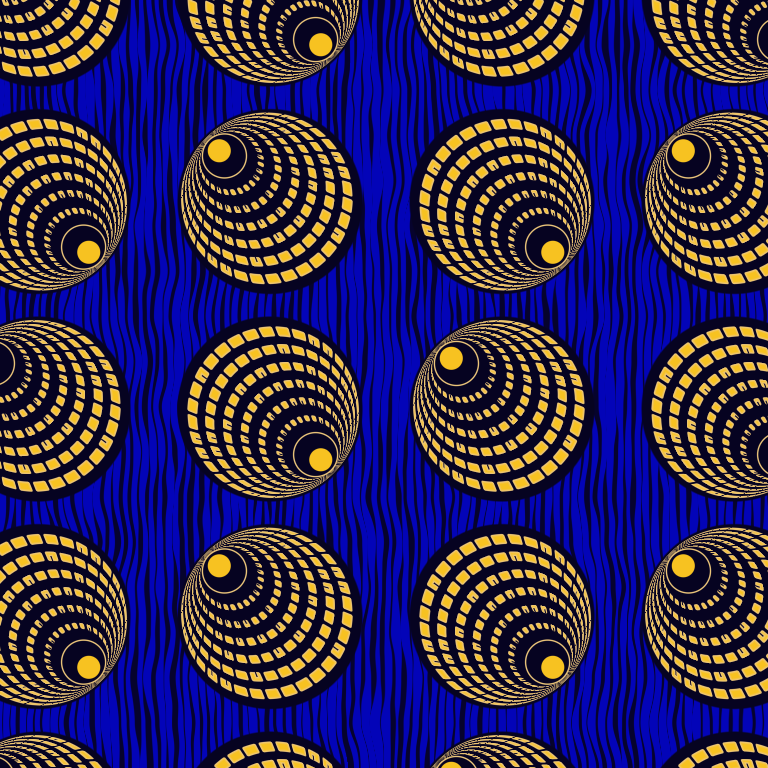
This pattern is drawn by a WebGL 2 fragment shader. Its source:

```glsl
#version 300 es
precision highp float;
uniform vec2 u_resolution;
out vec4 fragColor;

const vec3 BLUE = vec3(0.01, 0.015, 0.72);
const vec3 NAVY = vec3(0.025, 0.012, 0.13);
const vec3 GOLD = vec3(0.97, 0.76, 0.13);
const vec3 CREAM = vec3(0.93, 0.78, 0.48);
const float TAU = 6.2831853;

float hash(vec2 p) {
    return fract(sin(dot(p, vec2(127.1, 311.7))) * 43758.545);
}

float noise(vec2 p) {
    vec2 i = floor(p), f = fract(p);
    f = f * f * (3.0 - 2.0 * f);
    return mix(mix(hash(i), hash(i + vec2(1, 0)), f.x),
               mix(hash(i + vec2(0, 1)), hash(i + vec2(1, 1)), f.x), f.y);
}

float cover(float dist, float pixel) {
    return smoothstep(0.7 * pixel, -0.7 * pixel, dist);
}

// Wavy vertical strokes that swell and taper
vec3 strokeGround(vec2 uv, float pixel) {
    float x = uv.x * 88.0 + 1.3 * noise(uv * vec2(13.0, 17.0));
    float column = floor(x);
    float wobble = 0.35 * (noise(vec2(column * 3.1, uv.y * 34.0)) - 0.5);
    float halfWidth = 0.42 * noise(vec2(column * 7.3, uv.y * 17.0)) - 0.05;
    float dist = abs(fract(x) - 0.5 + wobble) - halfWidth;
    return mix(BLUE, NAVY, 0.92 * cover(dist, pixel * 88.0));
}

// Eccentric rings of blocks in a unit disc, crowded toward the lower right
vec3 ringDisc(vec2 q, float pixel) {
    const vec2 shift = vec2(0.495, -0.495);
    const float shrink = 0.744;

    // Solve |q - t * shift| = 1 - t * shrink for the circle through q
    float a = dot(shift, shift) - shrink * shrink;
    float b = shrink - dot(q, shift);
    float c = 1.0 - dot(q, q);
    float t = c / (b + sqrt(max(b * b + a * c, 0.0)));
    vec2 v = q - t * shift;
    float spread = shrink - dot(normalize(v), shift);

    // Rounded blocks along each of six rings
    float ring = clamp(floor(t * 6.0), 0.0, 5.0);
    float count = 32.0 - ring;
    float along = (atan(v.y, v.x) / TAU + 0.5) * count + 0.37 * ring;
    float block = mod(floor(along), count);
    float seed = hash(vec2(block, ring + 3.0));
    float halfBand = mix(0.3, 0.19, ring / 5.0);
    float halfThick = halfBand * spread / 6.0 * (0.9 + 0.1 * seed);
    float gap = min(0.013 + 0.012 * seed, 0.5 * halfThick);
    float halfLength = 0.5 * TAU * length(v) / count;
    vec2 local = vec2((fract(along) - 0.5) * 2.0 * halfLength,
                      (t * 6.0 - ring - halfBand) * spread / 6.0);
    float corner = min(0.022, 0.6 * halfThick);
    vec2 e = abs(local) - vec2(halfLength - gap, halfThick) + corner;
    float dist = length(max(e, 0.0)) + min(max(e.x, e.y), 0.0) - corner;

    // Slits cut into the inner edge of some blocks
    float slit = max(abs(local.x + (seed - 0.8) * halfLength) - 0.007, -local.y);
    if (seed > 0.6) dist = max(dist, -slit);
    dist = max(dist, max(-t, t - 1.0) * spread);

    vec3 color = mix(GOLD, CREAM, smoothstep(-0.035, 0.0, dist));
    color = mix(NAVY, color, cover(dist, pixel));

    // Fine circle and solid eye
    float circle = abs(length(q - shift) - 0.256) - 0.008;
    color = mix(color, CREAM, cover(circle, pixel));
    float eye = length(q - vec2(0.555, -0.555)) - 0.134;
    return mix(color, GOLD, cover(eye, pixel));
}

void main() {
    vec2 uv = gl_FragCoord.xy / u_resolution.y;
    float pixel = 1.0 / u_resolution.y;
    vec3 color = strokeGround(uv, pixel);

    // Grid of discs, alternate ones turned by half a turn
    vec2 pitch = vec2(0.3021, 0.2702);
    vec2 grid = (uv - vec2(0.0495, 0.4674)) / pitch;
    vec2 cell = floor(grid + 0.5);
    vec2 q = (grid - cell) * pitch / 0.112;
    if (mod(cell.x + cell.y, 2.0) < 0.5) q = -q;

    float discPixel = pixel / 0.112;
    float rim = cover(length(q) - 1.075, discPixel * 1.5);
    if (rim > 0.0) {
        vec3 disc = ringDisc(q - vec2(0.035, -0.035), discPixel);
        color = mix(color, disc, rim);
    }
    fragColor = vec4(color, 1.0);
}
```
